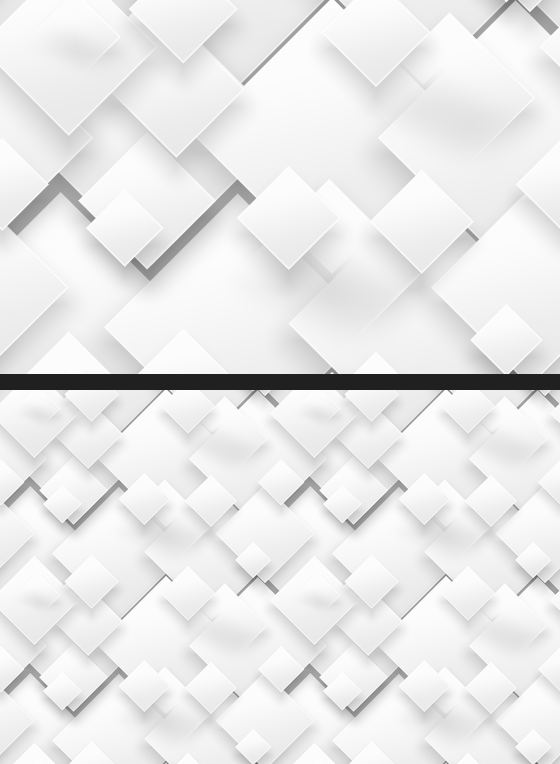
Top: one tile. Bottom: repeated 2 by 2.
Reproduce this background procedurally as a WebGL 2 fragment shader.

```glsl
#version 300 es
precision highp float;
// Seamless backdrop of overlapping white paper diamonds with soft drop shadows.

uniform vec2 u_resolution;
out vec4 fragColor;

// Integer hash: three random values in 0..1 per seed.
vec3 hash3(uint seed) {
    uvec3 v = uvec3(seed, seed + 17u, seed + 59u) * 1664525u + 1013904223u;
    v.x += v.y * v.z; v.y += v.z * v.x; v.z += v.x * v.y;
    v ^= v >> 16u;
    v.x += v.y * v.z; v.y += v.z * v.x; v.z += v.x * v.y;
    return vec3(v >> 8u) / 16777216.0;
}

// Signed distance to a square standing on its corner.
float diamond(vec2 p, float halfSide) {
    vec2 q = abs(vec2(p.x + p.y, p.y - p.x)) * 0.7071 - halfSide;
    return length(max(q, 0.0)) + min(max(q.x, q.y), 0.0);
}

// Lays one sheet, with its shadow and bright rim, over the shade below.
float layDiamond(float shade, vec2 p, float radius, float opacity, float pixel) {
    float halfSide = radius * 0.7071;

    // Shadow falls downwards and is tucked in at the corners.
    float blur = 0.05 + 0.14 * radius;
    float shadowDist = diamond(p + vec2(0.0, 0.045), halfSide - 0.015);
    shade *= 1.0 - 0.27 * opacity * smoothstep(blur, -blur - 0.02, shadowDist);

    // Face shades from white at the top to pale grey at the bottom.
    float dist = diamond(p, halfSide);
    float along = (p.y - 0.25 * p.x) / radius;
    float face = mix(0.915, 0.99, smoothstep(-0.9, 0.7, along));
    float rim = smoothstep(-0.004 - pixel, -0.004 + pixel, dist);
    face = mix(face, 0.995, 0.85 * rim);
    return mix(shade, face, opacity * smoothstep(pixel, -pixel, dist));
}

void main() {
    vec2 period = vec2(u_resolution.x / u_resolution.y, 1.0);
    vec2 p = gl_FragCoord.xy / u_resolution.y;
    float pixel = 0.7 / u_resolution.y;
    float shade = 0.76;

    // Three layers from large to small, each on a staggered, jittered grid.
    for (int layer = 0; layer < 3; layer++) {
        int columns = layer == 2 ? 4 : 3;
        float jitter = layer == 0 ? 0.12 : 0.55;
        vec2 sizes = layer == 0 ? vec2(0.34, 0.37)
                   : layer == 1 ? vec2(0.18, 0.27) : vec2(0.09, 0.15);

        for (int i = 0; i < columns * 2; i++) {
            vec3 rnd = hash3(uint(layer * 31 + i + 5));
            vec3 look = hash3(uint(layer * 31 + i + 205));
            int row = i / columns;
            vec2 cell = vec2(float(i % columns) + 0.5 * float(row), float(row));
            cell += 0.3 + 0.37 * float(layer) + jitter * (rnd.xy - 0.5);

            // Nearest wrapped copy keeps the opposite borders continuous.
            vec2 d = p - cell / vec2(columns, 2) * period;
            d -= period * round(d / period);
            float radius = mix(sizes.x, sizes.y, rnd.z);

            // A few upper sheets dissolve towards their lower side.
            float opacity = 1.0;
            if (layer > 0 && look.x < 0.25)
                opacity = smoothstep(-0.9, 0.4, (d.y + 0.4 * d.x) / radius);
            shade = layDiamond(shade, d, radius, opacity, pixel);
        }
    }
    fragColor = vec4(vec3(shade), 1.0);
}
```
